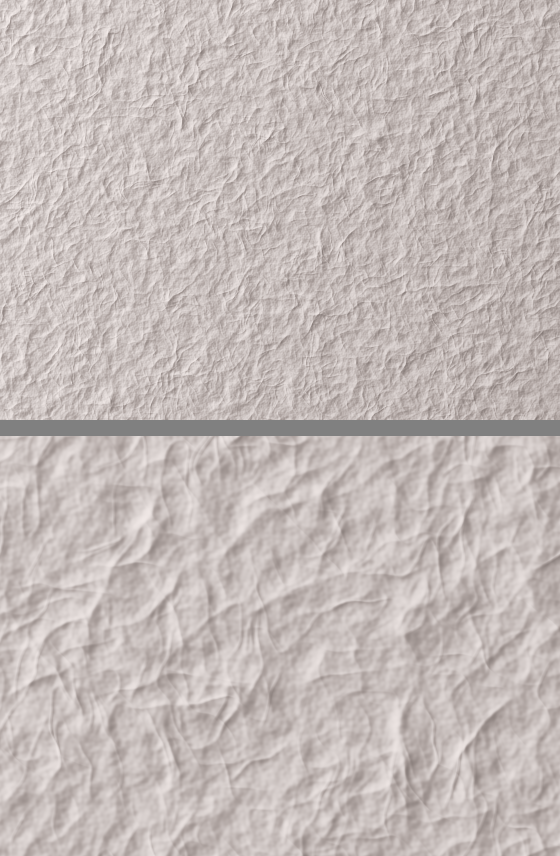
Top: the whole. Bottom: its middle third, enlarged.
Reproduce this texture procedurally as a WebGL 2 fragment shader.

```glsl
#version 300 es
precision highp float;
precision highp int;

uniform vec2 u_resolution;
out vec4 fragColor;

#define BASE_TONE 0.777
#define CONTRAST 0.134
#define SHADOW_BIAS 0.15
#define LIGHT_FALLOFF vec2(-0.07, 0.02)
#define LIGHT_DIR vec2(-0.85, 0.53)
#define SLOPE_STEP 0.0013
#define CREASE_LAYERS 10
#define CREASE_FREQ 15.0
#define CREASE_WIDTH 0.11
#define CREASE_STRETCH 0.48
#define PULP_FREQ 25.0
#define PULP_AMOUNT 0.25

// Integer hash giving two values in 0..1
vec2 hash2(vec2 cell) {
    uvec2 v = uvec2(ivec2(cell)) * 1664525u + 1013904223u;
    v.x += v.y * 1664525u;
    v.y += v.x * 1664525u;
    v ^= v >> 16u;
    v.x += v.y * 1664525u;
    v.y += v.x * 1664525u;
    v ^= v >> 16u;
    return vec2(v >> 8u) / 16777216.0;
}

float cornerSlope(vec2 cell, vec2 offset) {
    return dot(normalize(hash2(cell) * 2.0 - 0.9999), offset);
}

// Gradient noise, roughly -0.7..0.7
float noise(vec2 p) {
    vec2 i = floor(p), f = p - i;
    vec2 u = f * f * f * (f * (f * 6.0 - 15.0) + 10.0);
    vec2 e = vec2(1.0, 0.0);
    float low = mix(cornerSlope(i, f), cornerSlope(i + e, f - e), u.x);
    float high = mix(cornerSlope(i + e.yx, f - e.yx), cornerSlope(i + 1.0, f - 1.0), u.x);
    return mix(low, high, u.y);
}

mat2 rotation(float angle) {
    float c = cos(angle), s = sin(angle);
    return mat2(c, -s, s, c);
}

// Bends straight folds at a coarse and a fine scale
vec2 warp(vec2 p) {
    vec2 coarse = vec2(noise(p * 8.0 + 11.3), noise(p * 8.0 + 47.9));
    vec2 fine = vec2(noise(p * 38.0 + 83.1), noise(p * 38.0 + 29.7));
    return p + 0.02 * coarse + 0.008 * fine;
}

// Raised folds with a sharp crest, broken up along their length
float creases(vec2 p) {
    float height = 0.0;
    for (int i = 0; i < CREASE_LAYERS; i++) {
        float k = float(i);
        float freq = CREASE_FREQ * pow(1.13, k);
        float angle = 1.05 + 1.15 * sin(k * 2.4);
        vec2 q = rotation(angle) * p * freq * vec2(CREASE_STRETCH, 1.0);
        float n = noise(q + k * 37.7) / CREASE_WIDTH;
        float presence = smoothstep(-0.25, 0.25, noise(p * 10.0 + k * 19.3));
        height += presence * CREASE_WIDTH * exp(-sqrt(n * n + 0.06)) / freq;
    }
    return height;
}

// Fibrous unevenness, equal slope in every octave
float pulp(vec2 p) {
    float height = 0.0, freq = PULP_FREQ;
    for (int i = 0; i < 4; i++) {
        p = rotation(0.7) * p;
        height += noise(p * freq + float(i) * 23.1) / freq;
        freq *= 2.05;
    }
    return height * PULP_AMOUNT;
}

float paperHeight(vec2 p) {
    return 1.15 * creases(warp(p)) + pulp(p);
}

void main() {
    vec2 p = gl_FragCoord.xy / u_resolution.y;
    vec2 uv = gl_FragCoord.xy / u_resolution;

    // Slope facing the raking light, softly limited
    vec2 d = LIGHT_DIR * SLOPE_STEP;
    float slope = (paperHeight(p - d) - paperHeight(p + d)) / (2.0 * SLOPE_STEP);
    slope /= sqrt(1.0 + 0.25 * slope * slope);
    slope -= SHADOW_BIAS * slope * slope;

    float tone = BASE_TONE + CONTRAST * slope + dot(uv - 0.5, LIGHT_FALLOFF);

    // Warm shadows, cooler highlights
    vec3 warm = vec3(0.0, -0.042, -0.054);
    vec3 cool = vec3(0.0, -0.031, -0.039);
    vec3 color = tone + mix(warm, cool, smoothstep(0.65, 0.88, tone));
    fragColor = vec4(clamp(color, 0.0, 1.0), 1.0);
}
```
